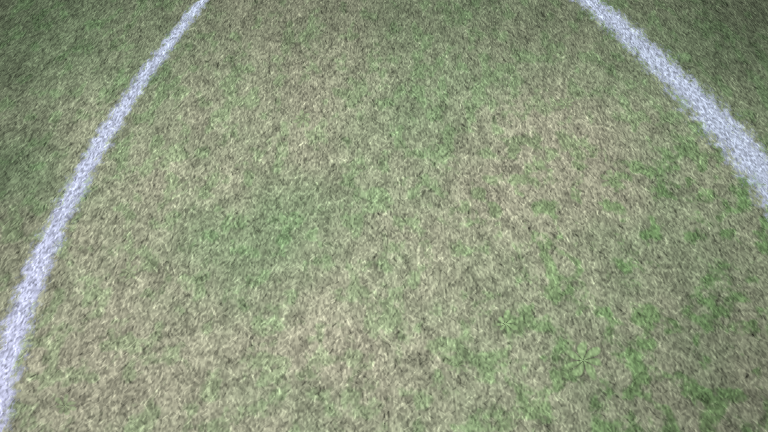
This texture is drawn by a Shadertoy shader. Its source:

```glsl
float hash(vec2 p) {
    vec3 q = fract(p.xyx * vec3(0.1031, 0.1030, 0.0973));
    q += dot(q, q.yzx + 33.33);
    return fract((q.x + q.y) * q.z);
}

float noise(vec2 p) {
    vec2 i = floor(p), f = fract(p);
    f = f * f * (3.0 - 2.0 * f);
    return mix(mix(hash(i), hash(i + vec2(1, 0)), f.x),
               mix(hash(i + vec2(0, 1)), hash(i + vec2(1, 1)), f.x), f.y);
}

float fbm(vec2 p) {
    float sum = 0.0, amp = 0.5;
    for (int i = 0; i < 5; i++) {
        sum += amp * noise(p);
        p = mat2(1.6, 1.2, -1.2, 1.6) * p + 7.3;
        amp *= 0.5;
    }
    return sum;
}

float segmentDistance(vec2 p, vec2 halfAxis) {
    float t = clamp(dot(p, halfAxis) / dot(halfAxis, halfAxis), -1.0, 1.0);
    return length(p - halfAxis * t);
}

// Signed brightness of leaning blades, one per jittered cell
float bladeLayer(vec2 p, float pixel, float seed) {
    vec2 cell = floor(p);
    float light = 0.0;
    for (int y = -1; y <= 1; y++)
    for (int x = -1; x <= 1; x++) {
        vec2 id = cell + vec2(x, y);
        vec2 root = id + vec2(hash(id + seed), hash(id + seed + 41.0));
        float lean = (hash(id + seed + 83.0) - 0.5) * 2.2;
        float tone = hash(id + seed + 127.0) - 0.48;
        float d = segmentDistance(p - root, 0.36 * vec2(sin(lean), cos(lean)));
        light += tone * (1.0 - smoothstep(0.07 - pixel * 0.3, 0.15 + pixel * 0.5, d));
    }
    return light;
}

// Positive where the turf is lush, negative where it is dry
float lushness(vec2 p) {
    vec4 patches[12] = vec4[12](
        vec4(0.08, 0.96, 0.24, 0.75), vec4(0.00, 0.60, 0.09, 0.80),
        vec4(1.00, 0.72, 0.13, 0.50), vec4(0.58, 0.45, 0.17, 0.65),
        vec4(1.08, 0.95, 0.22, 0.40), vec4(1.72, 0.88, 0.24, 0.70),
        vec4(1.58, 0.40, 0.24, 0.30), vec4(1.25, 0.64, 0.18, -0.60),
        vec4(0.80, 0.20, 0.15, -0.50), vec4(0.47, 0.57, 0.10, -0.40),
        vec4(0.20, 0.17, 0.24, -0.50), vec4(0.72, 0.80, 0.16, -0.30));
    float lush = 0.0;
    for (int i = 0; i < 12; i++) {
        vec2 d = (p - patches[i].xy) * vec2(0.75, 1.15) / patches[i].z;
        lush += patches[i].w * exp(-dot(d, d));
    }
    return lush + (fbm(p * 11.0 + 4.0) - 0.48) * 0.7;
}

// Chalk coverage from horizontal offset and half width
float chalk(float offset, float halfWidth, float rough) {
    return 1.0 - smoothstep(0.4, 1.35, abs(offset) / halfWidth + rough);
}

void mainImage(out vec4 fragColor, in vec2 fragCoord) {
    vec2 p = fragCoord / iResolution.y;

    // Ground receding towards the top
    float depth = 1.25 - 0.55 * p.y;
    vec2 ground = vec2((p.x - 0.89) / depth, -log(depth) / 0.55);
    float pixel = 1.0 / (depth * iResolution.y);

    // Turf patches, blades and grain
    float lush = lushness(p);
    vec3 turf = mix(vec3(0.605, 0.60, 0.52), vec3(0.485, 0.55, 0.43),
                    smoothstep(-0.6, 0.9, lush));
    float blades = 0.0;
    for (int i = 0; i < 3; i++) {
        float scale = 50.0 + 26.0 * float(i);
        blades += bladeLayer(ground * scale, pixel * scale, 19.0 * float(i)) * 0.29;
    }
    float grain = noise(ground * vec2(270.0, 180.0)) - 0.5;
    float clumps = fbm(ground * 38.0) - 0.48;
    turf *= 1.03 + blades * 1.25 + grain * 0.36 + clumps * 0.38;

    // Small green sprigs, darker and denser at lower right
    float sprigs = smoothstep(0.48, 0.68, fbm(ground * 30.0 + 50.0));
    float dense = smoothstep(0.8, 1.6, p.x) * smoothstep(0.8, 0.5, p.y);
    turf *= 1.0 - sprigs * (vec3(0.06, -0.01, 0.06) + dense * vec3(0.13, 0.06, 0.15));

    // Broadleaf weeds: centre, radius, strength
    vec4 weeds[8] = vec4[8](
        vec4(1.35, 0.165, 0.052, 0.85), vec4(1.17, 0.250, 0.036, 0.75),
        vec4(1.42, 0.585, 0.032, 0.45), vec4(0.70, 0.725, 0.024, 0.40),
        vec4(0.15, 0.060, 0.030, 0.40), vec4(1.06, 0.155, 0.028, 0.30),
        vec4(0.30, 0.370, 0.026, 0.30), vec4(1.31, 0.760, 0.020, 0.40));
    for (int i = 0; i < 8; i++) {
        vec2 d = (p - weeds[i].xy) * vec2(1.0, 1.25) / weeds[i].z;
        float r = length(d);
        float petal = sqrt(abs(cos(atan(d.y, d.x + 1e-5) * 3.5 + float(i) + r * 0.6)));
        float reach = 0.15 + petal * (0.4 + 0.7 * noise(d * 1.8 + float(i) * 9.0));
        float leaf = 1.0 - smoothstep(-0.12, 0.12, r - reach);
        turf *= 1.0 - 0.28 * weeds[i].w * exp(-r * r * 1.1);
        vec3 leafColor = vec3(0.60, 0.71, 0.51) * (0.5 + 0.52 * petal + grain * 0.3);
        turf = mix(turf, leafColor, leaf * weeds[i].w);
    }

    // Bright middle, dim corners
    vec2 fromCentre = (p - vec2(0.80, 0.36)) * vec2(0.80, 1.0);
    turf *= 1.07 - 0.24 * dot(fromCentre, fromCentre);
    turf *= 1.0 - 0.15 * smoothstep(1.2, 1.75, p.x) * smoothstep(0.65, 0.0, p.y);
    turf *= 1.0 - 0.12 * smoothstep(0.75, 1.0, p.y);
    turf *= 1.0 - 0.14 * smoothstep(1.45, 1.75, p.x) * smoothstep(0.6, 0.9, p.y);
    turf *= 1.0 - 0.12 * smoothstep(0.25, 0.0, p.x) * smoothstep(0.2, 0.5, p.y);

    // Two curved chalk lines with worn edges
    float down = 1.0 - p.y;
    float rough = (fbm(ground * 85.0) - 0.48) * 1.3 + grain * 0.6;
    float leftCentre = p.y * (0.131 + 0.349 * p.y) - 0.01 - 0.012 * down * down * down;
    float leftLine = chalk(p.x - leftCentre, 0.016 + 0.024 * down, rough);
    float rightLine = chalk(p.x - 1.363 - down * (1.17 - 0.4 * down), 0.033 + 0.058 * down, rough);
    vec3 chalkColor = mix(vec3(0.73, 0.77, 0.86), vec3(0.83, 0.84, 0.97), leftLine * down);
    chalkColor *= 1.0 + blades * 0.8 + grain * 0.4;
    vec3 color = mix(turf, chalkColor, max(leftLine, rightLine) * 0.94);

    fragColor = vec4(clamp(color, 0.0, 1.0), 1.0);
}
```
